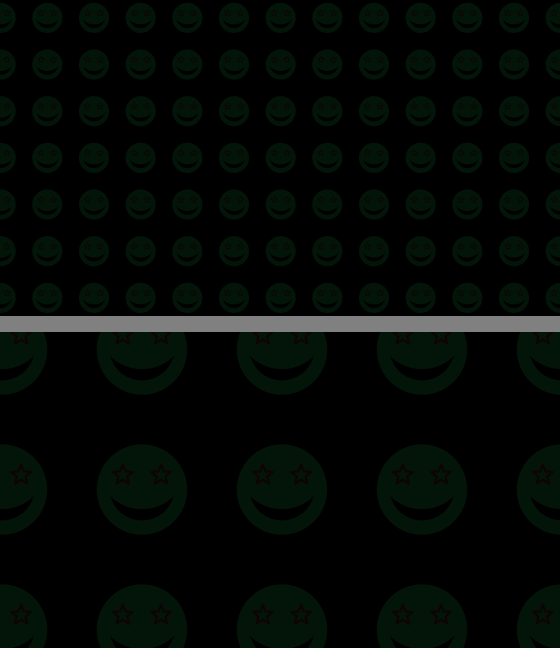
Top, the full canvas; bottom, a detail of the centre.
Reproduce this pattern procedurally as a Shadertoy shader.

```glsl
// Grid of dark green smiling discs with outlined star eyes on black.
#define REPEATS_ACROSS 12.0
#define GRID_OFFSET vec2(0.014, 0.389)
#define DISC_RADIUS 0.323
#define EYE_OFFSET vec2(0.137, 0.103)
#define STAR_RADIUS 0.074
#define STAR_INNER 0.45
#define STAR_LINE 0.016
#define BACKGROUND vec3(0.0)
#define DISC_COLOR vec3(0.01, 0.08, 0.03)
#define STAR_COLOR vec3(0.05, 0.016, 0.012)

const float PI = 3.14159265;

float circle(vec2 p, float radius) {
    return length(p) - radius;
}

// Five-pointed star, one point up: fold into a half sector, then measure its edge.
float star(vec2 p, float radius, float innerRatio) {
    float sector = 2.0 * PI / 5.0;
    float angle = atan(p.x, p.y);
    angle = abs(mod(angle + 0.5 * sector, sector) - 0.5 * sector);
    vec2 q = length(p) * vec2(sin(angle), cos(angle));
    vec2 tip = vec2(0.0, radius);
    vec2 notch = radius * innerRatio * vec2(sin(0.5 * sector), cos(0.5 * sector));
    vec2 edge = notch - tip;
    vec2 fromTip = q - tip;
    float along = clamp(dot(fromTip, edge) / dot(edge, edge), 0.0, 1.0);
    float side = edge.x * fromTip.y - edge.y * fromTip.x;
    return length(fromTip - edge * along) * sign(side);
}

// Crescent: a lower disc with a wider, higher disc cut away.
float smile(vec2 p) {
    float lower = circle(p - vec2(0.0, 0.014), 0.234);
    float upper = circle(p - vec2(0.0, 0.186), 0.326);
    return max(lower, -upper);
}

float coverage(float dist, float pixel) {
    return clamp(0.5 - dist / pixel, 0.0, 1.0);
}

void mainImage(out vec4 fragColor, in vec2 fragCoord) {
    // Square cells, with the origin at the centre of each disc
    float pixel = REPEATS_ACROSS / iResolution.x;
    vec2 cell = fract(fragCoord * pixel - GRID_OFFSET + 0.5) - 0.5;

    // Disc and mouth
    float body = max(circle(cell, DISC_RADIUS), -smile(cell));
    vec3 color = mix(BACKGROUND, DISC_COLOR, coverage(body, pixel));

    // Mirrored star outlines
    vec2 eye = vec2(abs(cell.x), cell.y) - EYE_OFFSET;
    float outline = abs(star(eye, STAR_RADIUS, STAR_INNER)) - 0.5 * STAR_LINE;
    color = mix(color, STAR_COLOR, coverage(outline, pixel));

    fragColor = vec4(color, 1.0);
}
```
